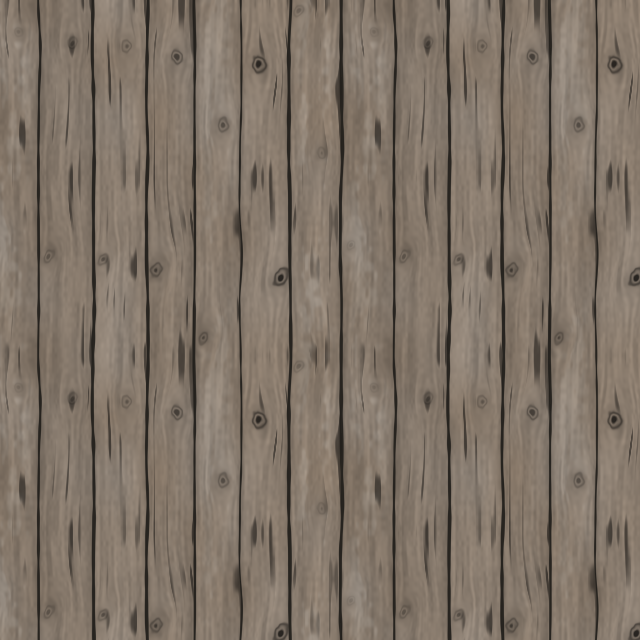
Reproduce this texture procedurally as a Shadertoy shader.

```glsl
// Weathered timber boards: a square tile of seven upright planks, repeated
// 1.8 times across and down. Wrapping value noise, stretched along the planks,
// gives fibres, cracks and wear; knots bend the grain around themselves.

#define REPEATS 1.8
#define WOOD vec3(0.535, 0.475, 0.415)
#define PALE vec3(0.625, 0.580, 0.530)
#define GAP vec3(0.130, 0.120, 0.105)
#define FIBRE_DEPTH 0.17
#define CRACK_DEPTH 0.48
#define WEAR_AMOUNT 0.62
#define SEAM_WOBBLE 0.007
#define KNOT_SIZE 0.013

// Per plank: right edge, half width of that seam, knot height, knot strength
const vec4 PLANKS[7] = vec4[7](
    vec4(0.110, 0.0032, 0.09, 0.12), vec4(0.262, 0.0042, 0.12, 0.35),
    vec4(0.415, 0.0040, 0.13, 0.38), vec4(0.548, 0.0034, 0.16, 0.62),
    vec4(0.677, 0.0021, 0.35, 0.48), vec4(0.815, 0.0043, 0.18, 0.95),
    vec4(0.960, 0.0040, 0.43, 0.22));
const float WEAR[7] = float[7](0.9, 0.1, 0.2, 0.25, 0.7, 0.1, 1.0);

float hash(vec3 p) {
    p = fract(p * 0.1031);
    p += dot(p, p.zyx + 31.32);
    return fract((p.x + p.y) * p.z);
}

// Value noise that wraps once per tile; cells = lattice cells in the tile
float noise(vec2 p, vec2 cells, float seed) {
    p *= cells;
    vec2 i = floor(p), f = p - i;
    f = f * f * (3.0 - 2.0 * f);
    vec2 a = mod(i, cells), b = mod(i + 1.0, cells);
    return mix(mix(hash(vec3(a, seed)), hash(vec3(b.x, a.y, seed)), f.x),
               mix(hash(vec3(a.x, b.y, seed)), hash(vec3(b, seed)), f.x), f.y);
}

// Wavering right edge of plank k; k = -1 is the last seam of the previous tile
float seamX(int k, float y) {
    int i = (k + 7) % 7;
    float wobble = noise(vec2(0.0, y), vec2(1.0, 7.0), float(i) + 40.0) - 0.5;
    return PLANKS[i].x - (k < 0 ? 1.0 : 0.0) + SEAM_WOBBLE * wobble;
}

// Coverage of one seam at a distance, with ragged thickness
float seamMask(float dist, int k, float y, float pixel) {
    int i = (k + 7) % 7;
    float ragged = noise(vec2(0.0, y), vec2(1.0, 24.0), float(i) + 60.0);
    float w = PLANKS[i].y * (0.7 + 0.6 * ragged);
    return 1.0 - smoothstep(w - 0.6 * pixel, w + 0.8 * pixel, abs(dist));
}

void mainImage(out vec4 fragColor, in vec2 fragCoord) {
    float pixel = REPEATS / iResolution.y;
    vec2 canvas = fragCoord / iResolution.y;
    vec2 p = fract(vec2(canvas.x, 1.0 - canvas.y) * REPEATS);

    // Find the plank and its edges
    if (p.x > seamX(6, p.y)) p.x -= 1.0;
    int k = 0;
    while (k < 6 && p.x > seamX(k, p.y)) k++;
    float left = seamX(k - 1, p.y), right = seamX(k, p.y);
    float across = (p.x - left) / (right - left);
    float seed = float(k) * 3.0 + 5.0;
    vec4 plank = PLANKS[k];

    // Slow bends in the grain, then two knots that push it aside
    vec2 g = p;
    g.x += 0.022 * (noise(p, vec2(6.0, 4.0), seed) - 0.5);
    float knotDark = 0.0, knotHalo = 0.0;
    float start = k == 0 ? -0.04 : PLANKS[max(k - 1, 0)].x;
    for (int slot = 0; slot < 2; slot++) {
        float s = float(slot);
        float side = mix(0.62, 0.18, s);
        if (k == 5) side = 1.0 - side;
        vec2 d = p - vec2(mix(start, plank.x, side), plank.z + 0.6 * s);
        d.y = fract(d.y + 0.5) - 0.5;
        d.x += 0.3 * s * d.y;
        float size = KNOT_SIZE * (0.7 + 0.55 * plank.w);
        float r = length(d * vec2(1.0, 0.75)) / size;
        g.x -= 0.8 * d.x * exp(-dot(d, d * vec2(1.0, 0.3)) / (9.0 * size * size));
        r += 0.5 * (noise(p, vec2(90.0, 70.0), seed) - 0.5);
        float core = 1.0 - smoothstep(0.2, 0.65, r);
        float ring = exp(-pow((r - 1.0) / 0.25, 2.0));
        knotDark += plank.w * (0.7 * core + 0.42 * ring);
        knotHalo += exp(-0.3 * r * r) * (0.3 + 0.3 * plank.w);
    }

    // Fibres and broad tone
    float fibre = noise(g, vec2(130.0, 9.0), seed) - 0.5;
    float streak = noise(g, vec2(44.0, 3.0), seed + 1.0) - 0.5;
    float speck = noise(g, vec2(150.0, 70.0), seed + 2.0) - 0.5;
    float patchy = noise(p, vec2(9.0, 6.0), 90.0) - 0.5;
    float tone = hash(vec3(seed, 7.0, 3.0)) - 0.5;
    float shade = 1.0 + FIBRE_DEPTH * (fibre + 0.6 * streak + 0.45 * speck)
                + 0.09 * patchy + 0.05 * tone;

    // Pale, mottled wear along the middle of the plank
    float mottle = 0.55 * noise(g, vec2(26.0, 5.0), seed + 3.0)
                 + 0.45 * noise(g, vec2(90.0, 40.0), seed + 4.0);
    float middle = smoothstep(0.0, 0.35, across) * smoothstep(0.0, 0.35, 1.0 - across);
    float wear = WEAR[k] * middle * smoothstep(0.4, 0.75, mottle);
    vec3 color = mix(WOOD, PALE, WEAR_AMOUNT * wear) * shade;
    color = mix(color, vec3(dot(color, vec3(0.333))), 0.12 + 0.3 * patchy);

    // Fine drying cracks, gathered in groups
    float crack = smoothstep(0.74, 0.93, noise(g, vec2(100.0, 8.0), seed + 5.0));
    crack *= smoothstep(0.35, 0.7, noise(p, vec2(16.0, 4.0), seed + 6.0));
    color *= 1.0 - CRACK_DEPTH * crack;

    // Knots, darkened plank edges and open seams
    color *= (1.0 - 0.28 * knotHalo) * (1.0 - min(knotDark, 0.85));
    float edge = min(p.x - left, right - p.x);
    color *= 1.0 - 0.16 * exp(-edge / 0.007);
    float gap = max(seamMask(p.x - left, k - 1, p.y, pixel),
                    seamMask(right - p.x, k, p.y, pixel));
    fragColor = vec4(mix(color, GAP, 0.93 * gap), 1.0);
}
```
